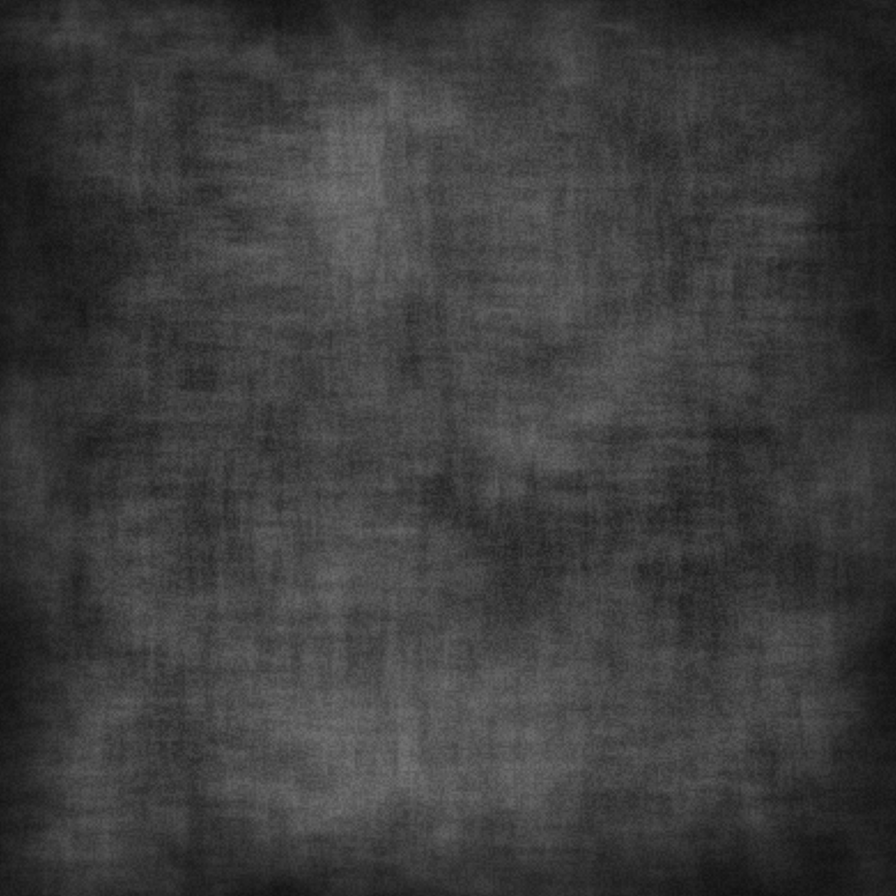
Give the GLSL for this texture, as a WebGL 2 fragment shader.

```glsl
#version 300 es
precision highp float;
precision highp int;

uniform vec2 u_resolution;
out vec4 fragColor;

// Tones
const float EDGE_TONE = 0.088;
const float CLOTH_TONE = 0.272;
const float DARKEST = 0.045;

// Shaded border, in canvas units
const float BORDER_WIDTH = 0.165;
const float BORDER_WAVER = 0.07;

// Strength of each layer
const float CLOUD_AMOUNT = 0.155;
const float THREAD_AMOUNT = 0.052;
const float GRAIN_AMOUNT = 0.042;
const float WARP_AMOUNT = 0.022;

// Whole numbers of cells across the canvas
const float CLOUD_CELLS = 5.0;
const int CLOUD_OCTAVES = 5;
const vec2 THREAD_COARSE = vec2(11.0, 64.0);
const vec2 THREAD_MEDIUM = vec2(19.0, 118.0);
const vec2 THREAD_FINE = vec2(37.0, 211.0);
const vec2 GRAIN_CELLS = vec2(390.0);

// Integer hash of a lattice cell, from 0 to 1
float hash(vec2 cell, uint seed) {
    uvec2 v = uvec2(cell) + uvec2(seed * 747u, seed * 1931u);
    v = v * 1664525u + 1013904223u;
    v.x += v.y * 1664525u;
    v.y += v.x * 1664525u;
    v ^= v >> 16u;
    v.x += v.y * 1664525u;
    v.y += v.x * 1664525u;
    v ^= v >> 16u;
    return float(v.x >> 8u) / 16777216.0;
}

// Value noise from -1 to 1 that wraps after one canvas
float wrapNoise(vec2 uv, vec2 cells, uint seed) {
    vec2 p = uv * cells;
    vec2 corner = floor(p);
    vec2 f = p - corner;
    f = f * f * (3.0 - 2.0 * f);
    vec2 lo = mod(corner, cells);
    vec2 hi = mod(corner + 1.0, cells);
    float bottom = mix(hash(lo, seed), hash(vec2(hi.x, lo.y), seed), f.x);
    float top = mix(hash(vec2(lo.x, hi.y), seed), hash(hi, seed), f.x);
    return mix(bottom, top, f.y) * 2.0 - 1.0;
}

// Soft stains at several scales
float clouds(vec2 uv) {
    float sum = 0.0;
    float weight = 0.5;
    float cells = CLOUD_CELLS;
    for (int i = 0; i < CLOUD_OCTAVES; i++) {
        sum += weight * wrapNoise(uv, vec2(cells), 10u + uint(i));
        weight *= 0.58;
        cells *= 2.0;
    }
    return sum;
}

// Streaks stretched along x
float threads(vec2 uv, uint seed) {
    return 0.42 * wrapNoise(uv, THREAD_COARSE, seed)
         + 0.40 * wrapNoise(uv, THREAD_MEDIUM, seed + 1u)
         + 0.34 * wrapNoise(uv, THREAD_FINE, seed + 2u);
}

// Light centre falling off to dark, wavering sides
float borderLight(vec2 uv, float waver) {
    vec2 inset = min(uv, 1.0 - uv) + BORDER_WAVER * waver;
    vec2 light = smoothstep(-0.015, BORDER_WIDTH, inset);
    return light.x * light.y;
}

void main() {
    vec2 uv = gl_FragCoord.xy / u_resolution;

    // Slight warp loosens the lattice of the stains
    vec2 warp = vec2(wrapNoise(uv, vec2(9.0), 1u), wrapNoise(uv, vec2(9.0), 2u));
    float cloud = clouds(uv + WARP_AMOUNT * warp);
    float light = borderLight(uv, cloud);

    // Weave, stronger in some patches than in others
    float across = threads(uv, 30u) * (1.0 + 0.5 * wrapNoise(uv, vec2(7.0), 3u));
    float upright = threads(uv.yx, 40u) * (0.9 + 0.5 * wrapNoise(uv, vec2(7.0), 4u));
    float grain = wrapNoise(uv, GRAIN_CELLS, 50u);

    // Layers fade towards the dark border
    float tone = mix(EDGE_TONE, CLOTH_TONE, light);
    tone += CLOUD_AMOUNT * cloud * mix(0.2, 1.0, light);
    tone += THREAD_AMOUNT * (across + upright) * mix(0.25, 1.0, light);
    tone += GRAIN_AMOUNT * grain * mix(0.45, 1.0, light);

    fragColor = vec4(vec3(max(tone, DARKEST)), 1.0);
}
```
